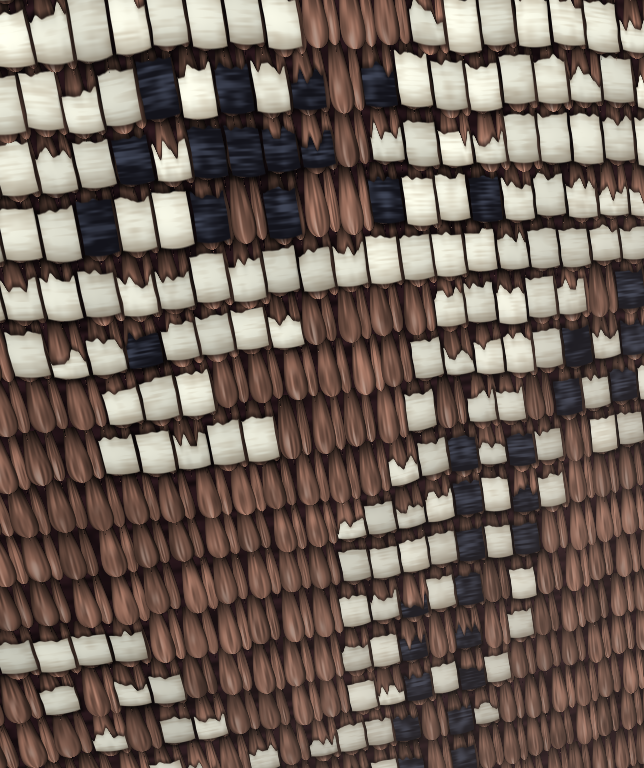
A Shadertoy shader for this texture:

```glsl
// Old coiled basketry: rows of twisted brown strands, partly wrapped in cream and black straw.
// A bent grid gives rows and stitches that shrink to the lower right; each pixel composites
// the nearby stitches, and a motif formula picks the wrapping of every cell.
#define ROWS 10.8
#define COLUMNS 16.0
#define LEAN 0.30
#define WEAR 0.42
#define WRAP_HALF_WIDTH 0.455
#define GAP_COLOR vec3(0.09, 0.05, 0.06)
#define BROWN vec3(0.48, 0.345, 0.29)
#define SHEEN vec3(0.68, 0.62, 0.58)
#define CREAM_DARK vec3(0.55, 0.46, 0.35)
#define CREAM vec3(0.89, 0.89, 0.83)
#define BLACK vec3(0.07, 0.07, 0.095)
#define BLACK_SHEEN vec3(0.23, 0.25, 0.31)

float hash(vec2 p) {
    vec3 q = fract(p.xyx * 0.1031);
    q += dot(q, q.yzx + 33.33);
    return fract((q.x + q.y) * q.z);
}

float noise(vec2 p) {
    vec2 i = floor(p), f = fract(p);
    f = f * f * (3.0 - 2.0 * f);
    return mix(mix(hash(i), hash(i + vec2(1, 0)), f.x),
               mix(hash(i + vec2(0, 1)), hash(i + vec2(1, 1)), f.x), f.y);
}

// True near one of the evenly spaced marks start, start + gap, ...
bool dashes(float x, float start, float gap, float count) {
    float k = clamp(round((x - start) / gap), 0.0, count - 1.0);
    return abs(x - start - k * gap) < 0.027;
}

// Wrapping of the cell at position x of a row: 0 bare, 1 cream, 2 black
int wrapping(float row, float x, float rnd) {
    if (row < 4.5) {
        if (row == 1.0 && dashes(x, 0.24, 0.118, 4.0)) return 2;
        if (row == 2.0 && (dashes(x, 0.2, 1.0, 1.0) || abs(x - 0.41) < 0.105)) return 2;
        if (row == 3.0 && dashes(x, 0.155, 0.152, 5.0)) return 2;
        bool bare = row < 3.5 && abs(x - 0.53 + 0.02 * row) < 0.075;
        return bare || (row == 3.0 && abs(x - 0.38) < 0.04) ? 0 : 1;
    }
    // Paired black stripes stepping down to the left
    float g = min(floor((row - 5.0) / 3.0), 2.0);
    float stripe = 0.89 - 0.17 * g + 0.045 * g * (g - 1.0);
    if (row > 5.5 && dashes(x, stripe, 0.085, 2.0)) return 2;
    if (row == 5.0 && dashes(x, 0.225, 0.75, 2.0)) return 2;
    // Cream band around the stripes, and patches on the left
    float jitter = 0.08 * (hash(vec2(row, 3.0)) - 0.5);
    float right = row < 8.5 ? 1.1 : 0.87 - 0.02 * (row - 9.0);
    bool band = x > 0.66 - 0.022 * (row - 5.0) + jitter && x < right;
    bool patchLeft = row < 7.5 && abs(x - 0.22 - 0.04 * (row - 5.0)) < (row == 6.0 ? 0.08 : 0.13 + 0.1 * (6.0 - min(row, 6.0)));
    bool corner = row > 10.5 && abs(x - 0.1 - 0.08 * (row - 11.0)) < 0.11;
    return (band && rnd > 0.16) || patchLeft || (corner && rnd > 0.2) ? 1 : 0;
}

// Two tapered strands, wide and rounded at the bottom
void paintStrands(inout vec3 col, vec2 p, vec2 id, float aa) {
    float rnd = hash(id + 11.0);
    for (int k = 0; k < 2; k++) {
        float side = float(k);
        float v = p.y / (1.02 + 0.14 * rnd + 0.04 * side);
        float w = mix(0.21, 0.37, side) * (0.45 + 0.75 * v) * sqrt(max(1.0 - pow(v, 6.0), 0.0));
        w = max(w, 0.002);
        float x = (p.x - mix(0.36, -0.1, side) - 0.14 * (rnd - 0.5)) / w;
        float body = sqrt(max(1.0 - x * x, 0.0));
        float fibre = noise(vec2(x * 5.0 + 31.0 * rnd, p.y * 2.5 + id.y * 7.0));
        float blotch = noise(p * 4.0 + id * 5.3);
        float light = (0.25 + 0.82 * body - 0.15 * x) * smoothstep(-0.25, 0.5, v) * (0.65 + 0.6 * fibre);
        vec3 strand = BROWN * light * (0.85 + 0.3 * rnd);
        float gloss = smoothstep(0.5, 0.0, abs(x + 0.2)) * smoothstep(0.35, 0.8, v) * smoothstep(0.4, 0.9, fibre * 0.6 + blotch * 0.5);
        strand = mix(strand, SHEEN, 0.6 * gloss);
        float edge = aa / w;
        col = mix(col, strand, smoothstep(1.0 + edge, 1.0 - edge, abs(x)));
    }
}

// Flat straw wrap with a torn upper edge and fine fibres
void paintWrap(inout vec3 col, vec2 p, vec2 id, bool black, float aa) {
    float worn = hash(id + 47.0), tone = hash(id + 71.0);
    float ragged = noise(vec2(p.x * 7.0 + id.x * 9.0, id.y * 5.0)) - 0.5;
    float top = 0.2 + WEAR * worn * worn * worn + ragged * (0.06 + 0.35 * worn * worn) + 0.015 * id.y;
    float bottom = 1.06 - 0.2 * p.x * p.x + 0.06 * (tone - 0.5);
    float wobble = 0.035 * (noise(vec2(p.y * 5.0, id.x * 3.7 + id.y)) - 0.5);
    float d = max(abs(p.x + wobble) - WRAP_HALF_WIDTH, max(top - p.y, p.y - bottom));
    col *= 1.0 - 0.55 * smoothstep(0.13, 0.0, d);
    float t = (p.y - top) / (bottom - top);
    float fibre = noise(vec2(p.x * 2.0 + id.x * 4.0, p.y * 26.0 + id.y * 13.0));
    float stain = noise(p * 3.5 + id * 3.1);
    float light = 1.0 - 1.25 * (t - 0.42) * (t - 0.42) - 2.5 * pow(abs(p.x), 4.0) - 0.13 * p.x;
    vec3 straw = mix(CREAM_DARK, CREAM, clamp(light * (0.72 + 0.3 * fibre + 0.25 * stain), 0.0, 1.0)) * (0.88 + 0.16 * tone);
    vec3 dark = mix(BLACK, BLACK_SHEEN, smoothstep(0.45, 1.1, light * (0.3 + 0.5 * fibre + 0.4 * stain)));
    col = mix(col, black ? dark : straw * (0.55 + 0.45 * light), smoothstep(aa, -aa, d));
}

void mainImage(out vec4 fragColor, in vec2 fragCoord) {
    vec2 uv = fragCoord / iResolution.xy;
    float x = uv.x, y = 1.0 - uv.y, s = x - 0.5;
    float aa = 14.0 / iResolution.y;

    // Bent row coordinate; whole numbers are row centres
    float v = y * (ROWS + 4.0 * y + 3.2 * s + 3.2 * s * s) - 0.1 - 1.2 * s * s;
    v += 0.22 * (noise(vec2(x * 7.0, y * 8.0)) - 0.5) + 0.5;
    vec3 col = GAP_COLOR * (0.7 + 1.2 * noise(vec2(x * 30.0, v * 9.0)));

    // The row above hangs over the row below
    for (int j = 0; j < 2; j++) {
        float row = floor(v) - float(j), down = v - row;
        float shift = hash(vec2(row, 5.0)), squeeze = 1.5 + 0.33 * max(row, 0.0);
        float u = x * (COLUMNS + squeeze * x) + shift - LEAN * (1.2 - 0.6 * x) * (down - 0.5);
        for (int i = -1; i <= 1; i++) {
            vec2 id = vec2(floor(u) + float(i), row);
            float rnd = hash(id + 23.0);
            float centre = id.x + 0.5 - shift;
            float cx = (sqrt(max(COLUMNS * COLUMNS + 4.0 * squeeze * centre, 0.0)) - COLUMNS) / (2.0 * squeeze);
            vec2 p = vec2(u - id.x - 0.5, down + 0.09 * (rnd - 0.5));
            if (p.y > 1.2) continue;
            int kind = wrapping(row, cx, rnd);
            paintStrands(col, p, id, aa);
            if (kind > 0) paintWrap(col, p, id, kind == 2, aa);
        }
    }

    // Cool light from the upper left, dusty lower right
    col *= 1.1 - 0.16 * y * (1.0 - 0.6 * x);
    col = mix(col, vec3(0.5, 0.43, 0.4), 0.2 * smoothstep(0.9, 1.7, x + y));
    fragColor = vec4(clamp(col, 0.0, 1.0), 1.0);
}
```
